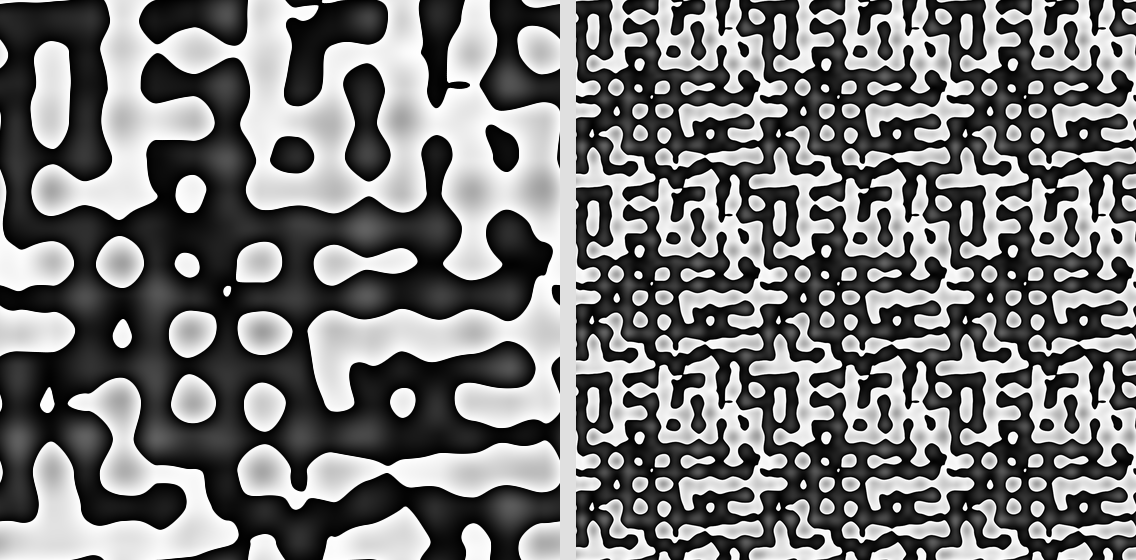
Left, the tile; right, the same tile 3 across and 3 down.
Give the GLSL for this texture, as a Shadertoy shader.

```glsl
// Seamless maze of dark and light blobs. A wrapping noise lattice is biased so that
// alternate sites are dark or light, and the sites between them are left to chance.
// The noise is cut at zero; both sides fade towards grey with distance from the cut.

#define SITES 16          // lattice sites per side, even so that it tiles
#define SITE_BIAS 0.18    // push of the fixed dark and light sites
#define SITE_SPREAD 0.20  // random range of every site value
#define SITE_SLOPE 0.13   // random slope, moves blobs off the lattice
#define SHADE_GAIN 1.0    // strength of the grey fading
#define SEED 17u

// Integer hash of a lattice site: three values in -1..1
vec3 hashSite(ivec2 site) {
    uvec3 h = uvec3(uvec2(site), SEED);
    h = h * 1664525u + 1013904223u;
    h.x += h.y * h.z; h.y += h.z * h.x; h.z += h.x * h.y;
    h ^= h >> 16u;
    h.x += h.y * h.z; h.y += h.z * h.x; h.z += h.x * h.y;
    return vec3(h >> 8u) / 8388608.0 - 1.0;
}

// Value of one site, extended by its slope to the given offset
float siteValue(ivec2 site, vec2 offset) {
    ivec2 wrapped = (site + SITES) % SITES;
    vec3 random = hashSite(wrapped);
    // -1 on dark sites, +1 on light sites, 0 on the passages between
    float parity = float((wrapped.x & 1) - (wrapped.y & 1));
    return SITE_BIAS * parity + SITE_SPREAD * random.x
         + SITE_SLOPE * dot(random.yz, offset);
}

// Smoothly interpolated, wrapping lattice noise
float mazeField(vec2 uv) {
    vec2 p = uv * float(SITES) - 0.5;
    ivec2 cell = ivec2(floor(p));
    vec2 f = fract(p);
    vec2 blend = f * f * (3.0 - 2.0 * f);
    float value = 0.0;
    for (int j = 0; j < 2; j++) {
        for (int i = 0; i < 2; i++) {
            ivec2 corner = ivec2(i, j);
            vec2 weight = mix(1.0 - blend, blend, vec2(corner));
            value += weight.x * weight.y * siteValue(cell + corner, f - vec2(corner));
        }
    }
    return value;
}

void mainImage(out vec4 fragColor, in vec2 fragCoord) {
    float field = mazeField(fragCoord / iResolution.xy);

    // Black and white meet at the cut, with a one-pixel smooth edge
    float darkShade = SHADE_GAIN * max(-field, 0.0);
    float lightShade = 1.0 - SHADE_GAIN * max(field, 0.0);
    float edge = max(fwidth(field), 1e-4);
    float isLight = smoothstep(-0.5, 0.5, field / edge);

    fragColor = vec4(vec3(mix(darkShade, lightShade, isLight)), 1.0);
}
```
